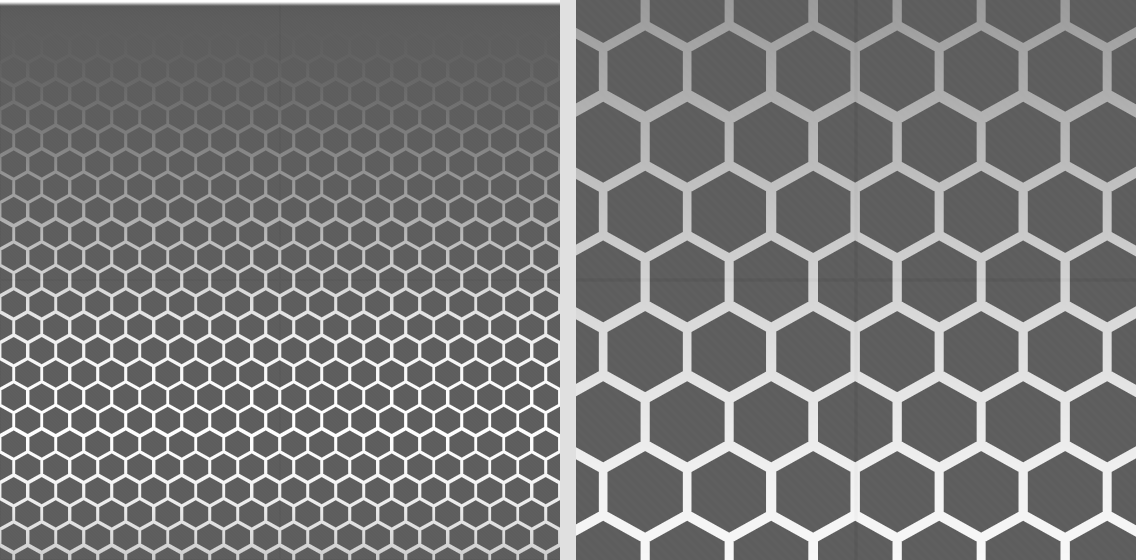
Left, the full canvas; right, a detail of the centre.
Give the GLSL for this pattern, as a Shadertoy shader.

```glsl
// Pale honeycomb mesh on dark grey, glowing low down and fading out toward a white top edge.
#define CELLS vec2(20.0, 12.0)       // cells across, pairs of rows down
#define ORIGIN vec2(-0.0005, -0.001) // centre of the first cell
#define WALL_WIDTH 0.0056            // upright walls
#define SLANT_WIDTH 0.0063           // slanted walls
#define WIDTH_JITTER 0.12            // relative change of width between walls
#define GROUND 0.368
#define GLOW_HEIGHT 0.245            // height of the brightest lines
#define FADE_UP 0.73
#define FADE_DOWN 0.65
#define SEAM_DEPTH 0.022
#define HATCH_DEPTH 0.005

const float PI = 3.14159265;

float hash(float n) {
    n = fract(n * 0.1031);
    n *= n + 33.33;
    return fract(n * (n + n));
}

// Distances from p to the upright and slanted sides of a cell centred at 0
vec2 sideDistances(vec2 p, vec2 size) {
    vec2 q = abs(p);
    vec2 normal = normalize(vec2(size.y / 6.0, size.x / 2.0));
    return vec2(size.x * 0.5 - q.x, normal.y * size.y / 3.0 - dot(q, normal));
}

// Distances to the sides of whichever cell holds p
vec2 honeycomb(vec2 p, vec2 size) {
    vec2 even = sideDistances(p - size * round(p / size), size);
    vec2 shifted = p - 0.5 * size;
    vec2 odd = sideDistances(shifted - size * round(shifted / size), size);
    return min(even.x, even.y) > min(odd.x, odd.y) ? even : odd;
}

// Antialiased stroke of a given width around distance zero
float stroke(float dist, float width, float pixel) {
    return clamp((0.5 * width - abs(dist)) / pixel + 0.5, 0.0, 1.0);
}

float variedWidth(float width, float id) {
    return width * (1.0 + WIDTH_JITTER * (2.0 * hash(id) - 1.0));
}

void mainImage(out vec4 fragColor, in vec2 fragCoord) {
    vec2 uv = fragCoord / iResolution.xy;
    float pixel = 1.0 / iResolution.y;
    vec2 size = 1.0 / CELLS;
    vec2 p = uv - ORIGIN;

    // Mesh, with slightly uneven widths from column to column and row to row
    vec2 sides = honeycomb(p, size);
    float column = round(2.0 * p.x / size.x);
    float row = floor(2.0 * p.y / size.y);
    float mesh = max(stroke(sides.x, variedWidth(WALL_WIDTH, column + 7.0), pixel),
                     stroke(sides.y, variedWidth(SLANT_WIDTH, row + 91.0), pixel));

    // Line brightness rises and falls around the glow height
    float offset = uv.y - GLOW_HEIGHT;
    float phase = clamp(offset / (offset > 0.0 ? FADE_UP : FADE_DOWN), -1.0, 1.0);
    float glow = 0.5 + 0.5 * cos(PI * phase);

    // Ground with faint diagonal hatching and a darker rim at the top
    float top = 1.0 - uv.y;
    float ground = GROUND + HATCH_DEPTH * sin(2.0 * PI * (uv.x + uv.y) * 180.0);
    ground -= 0.03 * exp(-top * 60.0);
    float shade = mix(ground, 0.995, mesh * glow);

    // Faint seams through the middle and along the left and lower edges
    vec2 seamDist = min(abs(uv - 0.5), uv);
    float seam = max(stroke(seamDist.x, 0.002, pixel), stroke(seamDist.y, 0.002, pixel));
    shade -= SEAM_DEPTH * seam;

    // White top edge
    shade = mix(1.0, shade, smoothstep(0.002, 0.012, top));
    fragColor = vec4(vec3(shade), 1.0);
}
```
